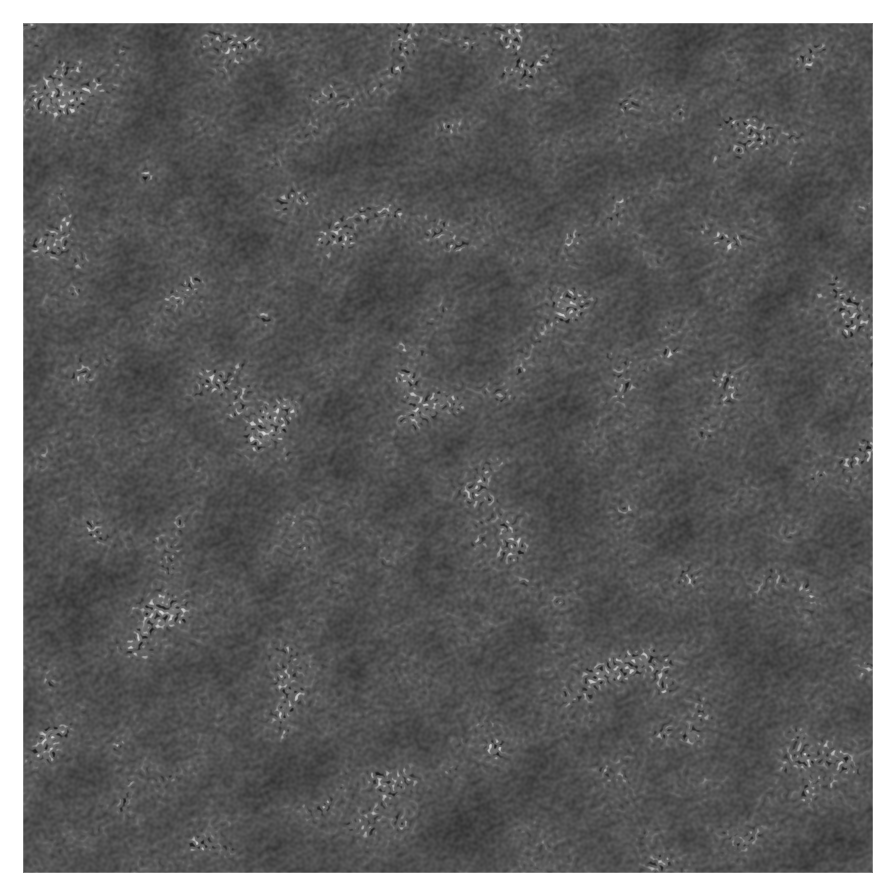
Reproduce this texture procedurally as a WebGL 2 fragment shader.

```glsl
#version 300 es
precision highp float;

uniform vec2 u_resolution;
out vec4 fragColor;

const float TAU = 6.2831853;

// Integer hash of a lattice point, 0..1
float hash(ivec2 cell, uint seed) {
    uint h = uint(cell.x) * 1597334677u ^ uint(cell.y) * 3812015801u ^ seed * 2654435u;
    h = (h ^ (h >> 15)) * 2246822519u;
    h = (h ^ (h >> 13)) * 3266489917u;
    h ^= h >> 16;
    return float(h >> 8) / 16777216.0;
}

float cornerSlope(ivec2 cell, vec2 offset, uint seed) {
    float angle = TAU * hash(cell, seed);
    return dot(vec2(cos(angle), sin(angle)), offset);
}

// Gradient noise, roughly -0.7..0.7
float gradientNoise(vec2 p, uint seed) {
    ivec2 c = ivec2(floor(p));
    vec2 f = fract(p);
    vec2 w = f * f * f * (f * (f * 6.0 - 15.0) + 10.0);
    float low = mix(cornerSlope(c, f, seed),
                    cornerSlope(c + ivec2(1, 0), f - vec2(1, 0), seed), w.x);
    float high = mix(cornerSlope(c + ivec2(0, 1), f - vec2(0, 1), seed),
                     cornerSlope(c + ivec2(1, 1), f - vec2(1, 1), seed), w.x);
    return mix(low, high, w.y);
}

mat2 rotation(float angle) {
    float c = cos(angle), s = sin(angle);
    return mat2(c, s, -s, c);
}

float fractalNoise(vec2 p, int octaves, uint seed) {
    float sum = 0.0, amplitude = 0.5, total = 0.0;
    for (int i = 0; i < octaves; i++) {
        sum += amplitude * gradientNoise(p, seed + uint(i));
        total += amplitude;
        amplitude *= 0.5;
        p = rotation(0.6) * p * 2.03;
    }
    return sum / total;
}

// Fine grain that is faint in the ground and breaks into dots in the patches
float speckle(vec2 p, float patchMask) {
    float grain = gradientNoise(rotation(0.35) * p * 185.0, 31u);
    float dots = sign(grain) * smoothstep(0.1, 0.52, abs(grain));
    return grain * 0.075 + dots * patchMask * mix(0.24, 0.34, step(0.0, grain));
}

float stoneTone(vec2 p) {
    // Cloudy ground, stretched slightly along a rising diagonal
    vec2 along = rotation(-0.5) * p * vec2(11.0, 14.0);
    float cloud = fractalNoise(along, 4, 3u);
    float tone = 0.321 + 0.19 * cloud;

    // Thin diagonal streaks
    tone += 0.065 * gradientNoise(rotation(-0.45) * p * vec2(65.0, 150.0), 17u);

    // Pale clumps with ragged, speckled rims
    float ragged = cloud + 0.16 * gradientNoise(p * 48.0, 23u);
    float patchMask = smoothstep(0.13, 0.31, ragged);
    float core = smoothstep(0.2, 0.42, ragged);
    float scatter = 0.16 * smoothstep(-0.05, 0.2, ragged);
    return tone + 0.05 * core + speckle(p, max(patchMask, scatter));
}

// Antialiased coverage of a centred square
float squareCoverage(vec2 uv, float margin, float pixel) {
    vec2 d = abs(uv - 0.5) - (0.5 - margin);
    return 1.0 - smoothstep(-0.5 * pixel, 0.5 * pixel, max(d.x, d.y));
}

void main() {
    vec2 uv = gl_FragCoord.xy / u_resolution;
    float pixel = 1.0 / min(u_resolution.x, u_resolution.y);
    float tone = clamp(stoneTone(uv), 0.06, 0.85);
    float panel = squareCoverage(uv, 0.026, pixel);
    fragColor = vec4(vec3(mix(1.0, tone, panel)), 1.0);
}
```
